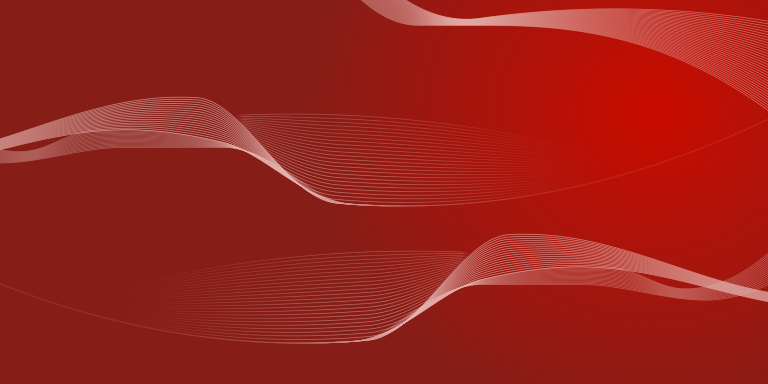
Write a Shadertoy shader that draws this background.

```glsl
#define DARK_RED vec3(0.525, 0.115, 0.090)
#define BRIGHT_RED vec3(0.790, 0.045, 0.000)
#define LINE_COLOR vec3(0.900, 0.700, 0.680)
#define GLOW_CENTER vec2(1.70, 0.71)
#define GLOW_RADIUS 0.90
#define LINE_WIDTH 0.0022
#define MIRROR_SHIFT vec2(1.836, 0.357)

float square(float v) { return v * v; }

// Ink of evenly spaced strands between two edge heights
float strands(float y, vec2 edges, float count, float opacity) {
    float pixel = 1.0 / iResolution.y;
    vec2 slopes = dFdx(edges) * iResolution.y;
    float width = max(LINE_WIDTH, pixel);
    float strength = opacity * LINE_WIDTH / width;
    float clear = 1.0;
    for (float i = 0.0; i < count; i++) {
        float t = i / (count - 1.0);
        float slope = mix(slopes.x, slopes.y, t);
        float dist = abs(y - mix(edges.x, edges.y, t)) / sqrt(1.0 + slope * slope);
        clear *= 1.0 - strength * (1.0 - smoothstep(0.0, width, dist));
    }
    return 1.0 - clear;
}

// Twisted ribbon: a crest, a tail below it and a wide fading lobe
float wave(vec2 p) {
    float x = p.x;
    float pixel = 1.0 / iResolution.y;
    float trough = 0.4635 + 0.25 * square(x - 1.05);
    float fall = smoothstep(0.58, 0.92, x);

    // Crest
    float crestTop = mix(0.665 + 0.082 * cos(4.05 * (x - 0.47)), trough,
                         smoothstep(0.51, 0.88, x));
    float crestLow = mix(0.607 + 0.055 * cos(4.6 * (x - 0.33)), trough, fall);
    float crest = strands(p.y, vec2(crestTop, crestLow), 18.0, 0.65);
    crest *= 1.0 - 0.9 * smoothstep(0.74, 1.15, x);

    // Tail
    float tailTop = mix(0.605 + 2.0 * square(x - 0.05), crestLow,
                        smoothstep(0.05, 0.30, x));
    float tailLow = 0.5755 + 1.5 * square(min(x, 0.0))
                  + 0.0405 * smoothstep(0.0, 0.32, x);
    tailLow = mix(tailLow, trough, fall);
    float tail = strands(p.y, vec2(tailTop, tailLow), 16.0, 0.38);
    tail *= 1.0 - smoothstep(0.70, 0.88, x);

    // Lobe, hidden behind the falling crest
    float lobeTop = 0.703 - 0.16 * square(x - 0.76);
    float lobeLow = mix(trough, crestTop, 0.6);
    float lobe = strands(p.y, vec2(lobeTop, lobeLow), 25.0, 0.50);
    lobe *= smoothstep(-pixel, pixel, p.y - crestTop + 0.002);
    lobe *= smoothstep(0.61, 0.64, x) * (1.0 - smoothstep(0.85, 1.57, x));
    lobe *= mix(1.0, 0.6, smoothstep(0.53, 0.68, p.y));

    return 1.0 - (1.0 - crest) * (1.0 - tail) * (1.0 - lobe);
}

// Ribbon that enters at the top and widens to the right
float topRibbon(vec2 p) {
    float x = p.x;
    float upper = 0.977 - 0.2 * square(x - 1.6) + 2.2 * square(max(1.25 - x, 0.0));
    float lower = 0.934 + 3.0 * square(max(1.09 - x, 0.0))
                - 0.455 * pow(max(x - 1.25, 0.0), 2.5);
    return strands(p.y, vec2(upper, lower), 34.0, 0.50);
}

void mainImage(out vec4 fragColor, in vec2 fragCoord) {
    // Height is one unit; a width of two units spans the canvas
    vec2 p = fragCoord / iResolution.xy * vec2(2.0, 1.0);

    // Radial glow
    float glow = 1.0 - length((p - GLOW_CENTER) * vec2(1.0, 1.1)) / GLOW_RADIUS;
    vec3 color = mix(DARK_RED, BRIGHT_RED, clamp(glow, 0.0, 1.0));

    // Ribbons, the lower one mirrored
    vec2 mirrored = vec2(MIRROR_SHIFT.x - p.x, p.y + MIRROR_SHIFT.y);
    color = mix(color, LINE_COLOR, wave(p));
    color = mix(color, LINE_COLOR, wave(mirrored));
    color = mix(color, LINE_COLOR, topRibbon(p));

    fragColor = vec4(color, 1.0);
}
```
